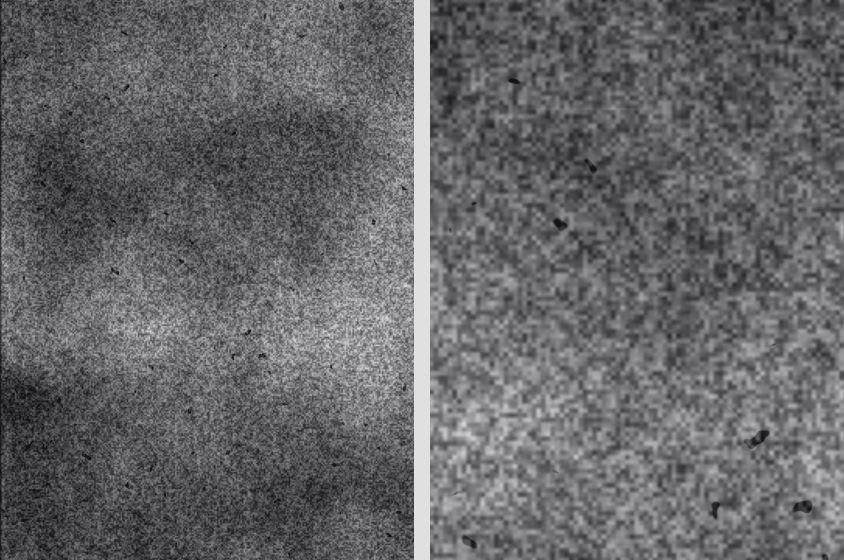
Left: the whole. Right: its middle third, enlarged.
Write a Shadertoy shader that draws this texture.

```glsl
// Weathered dark concrete: cloudy grey tones, fine grit, pits, scratches and cracks.
#define BASE_GREY 0.367
#define TINT vec3(0.000, -0.003, 0.015)
#define CLOUD_CONTRAST 0.085
#define GRIT_CONTRAST 0.22
#define GRIT_SCALE 360.0
#define PIT_SCALE 26.0
#define PIT_DEPTH 0.24
#define SCRATCH_SCALE 9.0
#define SCRATCH_LIGHT 0.10
#define CRACK_DEPTH 0.10

float hash(vec2 p) {
    uvec2 q = uvec2(ivec2(floor(p)) + 32768);
    uint n = q.x * 1597334673u ^ q.y * 3812015801u;
    n = (n ^ (n >> 15)) * 2246822519u;
    n = (n ^ (n >> 13)) * 3266489917u;
    return float((n ^ (n >> 16)) >> 8) / 16777216.0;
}

vec2 hash2(vec2 p) {
    return vec2(hash(p + 17.0), hash(p + 531.0));
}

// Smooth value noise from -1 to 1
float noise(vec2 p) {
    vec2 i = floor(p), f = fract(p);
    f = f * f * (3.0 - 2.0 * f);
    float low = mix(hash(i), hash(i + vec2(1, 0)), f.x);
    float high = mix(hash(i + vec2(0, 1)), hash(i + vec2(1, 1)), f.x);
    return 2.0 * mix(low, high, f.y) - 1.0;
}

float fbm(vec2 p) {
    float sum = 0.0, gain = 1.0;
    for (int i = 0; i < 6; i++) {
        sum += gain * noise(p);
        p = mat2(0.8, 0.6, -0.6, 0.8) * p * 2.05 + 19.0;
        gain *= 0.62;
    }
    return sum;
}

float glow(vec2 uv, vec2 center, vec2 radius) {
    vec2 d = (uv - center) / radius;
    return exp(-dot(d, d));
}

// Broad light and dark patches across the slab
float patches(vec2 uv) {
    float light = 0.13 * glow(uv, vec2(0.32, 0.41), vec2(0.20, 0.11))
                + 0.12 * glow(uv, vec2(0.82, 0.42), vec2(0.24, 0.16))
                + 0.09 * glow(uv, vec2(1.00, 0.75), vec2(0.14, 0.30))
                + 0.10 * glow(uv, vec2(0.00, 0.48), vec2(0.07, 0.10))
                + 0.05 * glow(uv, vec2(0.55, 0.90), vec2(0.30, 0.10));
    float dark = 0.13 * glow(uv, vec2(0.15, 0.62), vec2(0.12, 0.12))
               + 0.13 * glow(uv, vec2(0.13, 0.29), vec2(0.19, 0.08))
               + 0.10 * glow(uv, vec2(0.60, 0.14), vec2(0.30, 0.13))
               + 0.11 * glow(uv, vec2(0.12, 0.97), vec2(0.22, 0.12))
               + 0.06 * glow(uv, vec2(0.55, 0.72), vec2(0.30, 0.09))
               + 0.07 * glow(uv, vec2(0.10, 0.05), vec2(0.30, 0.18));
    return light - dark;
}

// Scattered ragged holes, gathered in loose clusters
float pits(vec2 p, float pixel) {
    float cover = 0.0;
    vec2 q = p * PIT_SCALE, cell = floor(q);
    float ragged = 0.06 * noise(p * 210.0);
    for (int k = 0; k < 9; k++) {
        vec2 id = cell + vec2(k % 3 - 1, k / 3 - 1);
        vec2 d = q - id - hash2(id);
        float angle = 6.283 * hash(id + 91.0);
        d = mat2(cos(angle), sin(angle), -sin(angle), cos(angle)) * d;
        float size = mix(0.03, 0.12, pow(hash(id + 203.0), 3.0));
        float edge = length(d * vec2(0.6, 1.3)) - size + ragged;
        float present = step(hash(id + 307.0), 0.22 + 0.25 * noise(id * 0.23));
        cover = max(cover, present * (1.0 - smoothstep(-0.02, pixel * PIT_SCALE, edge)));
    }
    return cover;
}

// Thin pale scratches, mostly level or upright
float scratches(vec2 p, float pixel) {
    float cover = 0.0;
    vec2 q = p * SCRATCH_SCALE, cell = floor(q);
    for (int k = 0; k < 9; k++) {
        vec2 id = cell + vec2(k % 3 - 1, k / 3 - 1);
        vec2 d = q - id - hash2(id + 41.0);
        float angle = 1.571 * step(0.5, hash(id + 53.0)) + 0.9 * pow(hash(id + 67.0), 4.0);
        d = mat2(cos(angle), -sin(angle), sin(angle), cos(angle)) * d;
        float reach = mix(0.1, 0.5, hash(id + 79.0));
        float along = 1.0 - smoothstep(reach * 0.5, reach, abs(d.x));
        float across = 1.0 - smoothstep(0.0, 0.008 + pixel * SCRATCH_SCALE, abs(d.y));
        cover = max(cover, along * across * smoothstep(0.45, 1.0, hash(id + 113.0)));
    }
    return cover * (0.65 + 0.35 * noise(p * 90.0));
}

void mainImage(out vec4 fragColor, in vec2 fragCoord) {
    vec2 uv = fragCoord / iResolution.xy;
    vec2 p = fragCoord / iResolution.y;
    float pixel = 1.0 / iResolution.y;

    // Clouded ground with wandering edges
    vec2 warp = vec2(noise(p * 7.0), noise(p * 7.0 + 40.0));
    float cloud = fbm(p * 5.5 + 0.25 * warp);
    float grey = BASE_GREY + patches(uv + 0.035 * warp) + CLOUD_CONTRAST * cloud * 0.9;

    // Pale smudges and faint brushed streaks
    grey += 0.09 * smoothstep(0.75, 1.6, fbm(p * vec2(14.0, 17.0) + 70.0));
    grey += 0.018 * noise(p * vec2(260.0, 9.0)) + 0.012 * noise(p * vec2(12.0, 240.0));

    // Broken cracks in the lower part
    float crack = 1.0 - smoothstep(0.0, 0.09, abs(fbm(p * 6.0 + 130.0)));
    float crackZone = glow(uv, vec2(0.65, 0.22), vec2(0.30, 0.13));
    grey -= CRACK_DEPTH * crack * crackZone * smoothstep(-0.3, 0.5, noise(p * 16.0));

    // Grit, scratches and pits
    float grit = 0.68 * noise(p * GRIT_SCALE) + 0.42 * noise(p * GRIT_SCALE * 0.47 + 9.0);
    grey += GRIT_CONTRAST * grit * (0.6 + grey);
    grey += SCRATCH_LIGHT * scratches(p, pixel);
    grey -= PIT_DEPTH * pits(p, pixel);

    // Dark sliver along the left border
    grey *= mix(0.45, 1.0, smoothstep(0.001, 0.004, p.x));
    fragColor = vec4(clamp(vec3(max(grey, 0.08)) + TINT, 0.0, 1.0), 1.0);
}
```
